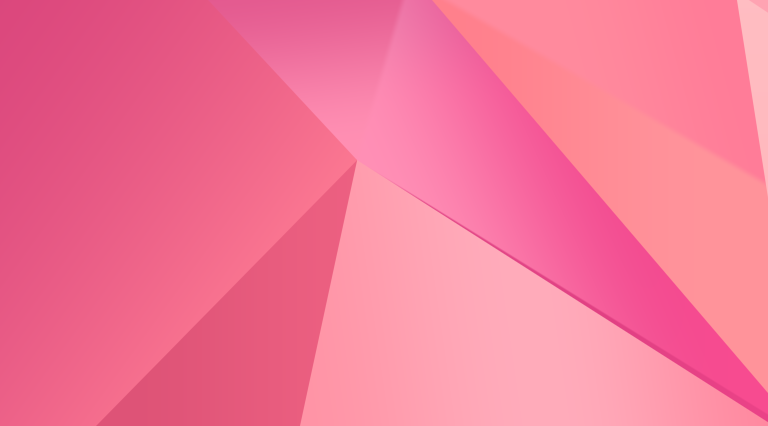
A WebGL 1 fragment shader for this background:

```glsl
precision highp float;
// Folded-paper background: flat pink facets meeting at one hub point.
// Each facet is a product of smoothed half-planes, filled with its own
// gradient and painted from back to front.

uniform vec2 u_resolution;

// Fold points, as fractions of the canvas
#define HUB         vec2(0.465, 0.624)
#define TOP_LEFT    vec2(0.271, 1.0)
#define TOP_RIDGE   vec2(0.525, 1.0)
#define TOP_RIGHT   vec2(0.5625, 1.0)
#define RIGHT_LOW   vec2(1.0, 0.0775)
#define TAIL        vec2(1.0, 0.009)
#define FOOT_LEFT   vec2(0.125, 0.0)
#define FOOT_RIGHT  vec2(0.3906, 0.0)
#define SEAM_END    vec2(1.0, 0.566)
#define PALE_TOP    vec2(0.9596, 1.0)
#define CREASE_RISE 0.018
#define SOFT_FOLD   0.008

// Coverage of the half-plane to the left of the ray a -> b
float leftOf(vec2 uv, vec2 a, vec2 b, float blur) {
  vec2 aspect = vec2(u_resolution.x / u_resolution.y, 1.0);
  vec2 dir = normalize((b - a) * aspect);
  float dist = dot(vec2(-dir.y, dir.x), (uv - a) * aspect);
  float width = blur + 0.7 / u_resolution.y;
  return smoothstep(-width, width, dist);
}

vec3 leftFacet(vec2 uv) {
  float t = 1.5 * uv.x + 0.6 * (1.0 - uv.y);
  return mix(vec3(0.86, 0.28, 0.49), vec3(1.0, 0.49, 0.58),
             min(pow(max(t, 0.0), 1.4), 1.0));
}

vec3 shadowFacet(vec2 uv) {
  return mix(vec3(0.87, 0.325, 0.465), vec3(0.925, 0.375, 0.505),
             smoothstep(0.15, 0.47, uv.x));
}

vec3 paleFacet(vec2 uv) {
  float x = uv.x + 0.08 * (uv.y - 0.3);
  vec3 glow = vec3(1.0, 0.67, 0.73);
  vec3 color = mix(vec3(1.0, 0.58, 0.65), glow, smoothstep(0.36, 0.68, x));
  return mix(color, vec3(1.0, 0.53, 0.62), smoothstep(0.70, 1.02, x));
}

vec3 topFacet(vec2 uv) {
  float t = 1.0 - uv.y + 0.22 * (uv.x - 0.4);
  return mix(vec3(0.89, 0.35, 0.56), vec3(1.0, 0.56, 0.70),
             smoothstep(-0.06, 0.36, t));
}

vec3 magentaFacet(vec2 uv) {
  float t = uv.x + 0.25 * (uv.y - 0.6);
  vec3 color = mix(vec3(1.0, 0.56, 0.71), vec3(0.95, 0.295, 0.565),
                   smoothstep(0.48, 0.82, t));
  color.r -= 0.05 * smoothstep(0.75, 1.0, uv.y);
  return color + vec3(0.02, 0.0, 0.0) * smoothstep(0.8, 1.0, uv.x);
}

vec3 rightFacets(vec2 uv) {
  vec3 coral = mix(vec3(1.0, 0.50, 0.55), vec3(1.0, 0.575, 0.605),
                   smoothstep(0.58, 0.92, uv.x));
  vec3 pink = mix(vec3(1.0, 0.54, 0.615), vec3(1.0, 0.485, 0.595),
                  smoothstep(0.75, 0.98, uv.x + 0.15 * (uv.y - 0.8)));
  vec3 color = mix(coral, pink, leftOf(uv, SEAM_END, vec2(0.58, 1.0), 0.0)
                   * 0.0 + leftOf(uv, vec2(0.58, 1.0), SEAM_END, SOFT_FOLD));

  // Pale sliver with a rosier corner
  vec3 pale = mix(vec3(1.0, 0.70, 0.72), vec3(1.0, 0.74, 0.76), uv.y);
  pale = mix(pale, vec3(1.0, 0.64, 0.70),
             leftOf(uv, vec2(0.975, 1.0), vec2(1.0, 0.97), 0.0));
  return mix(color, pale, leftOf(uv, PALE_TOP, vec2(0.9974, 0.566), 0.0));
}

void main() {
  vec2 uv = gl_FragCoord.xy / u_resolution;

  // Lower facets fan out from the hub
  vec3 color = leftFacet(uv);
  color = mix(color, shadowFacet(uv), leftOf(uv, HUB, FOOT_LEFT, 0.0));
  color = mix(color, paleFacet(uv), leftOf(uv, HUB, FOOT_RIGHT, 0.0));

  // Upper facets, split by a soft ridge
  vec3 upper = mix(topFacet(uv), magentaFacet(uv),
                   leftOf(uv, TOP_RIDGE, HUB, SOFT_FOLD));

  // Dark crease that widens along the lower magenta edge
  float crease = leftOf(uv, TAIL + vec2(0.0, CREASE_RISE), HUB, 0.001);
  crease *= smoothstep(0.47, 0.56, uv.x) * (1.0 - 0.4 * smoothstep(0.75, 1.0, uv.x));
  upper = mix(upper, vec3(0.86, 0.22, 0.49), 0.8 * crease);

  float upperMask = leftOf(uv, TOP_LEFT, HUB, 0.0) * leftOf(uv, HUB, TAIL, 0.0);
  color = mix(color, upper, upperMask);
  color = mix(color, rightFacets(uv), leftOf(uv, TOP_RIGHT, RIGHT_LOW, 0.0));

  gl_FragColor = vec4(color, 1.0);
}
```
